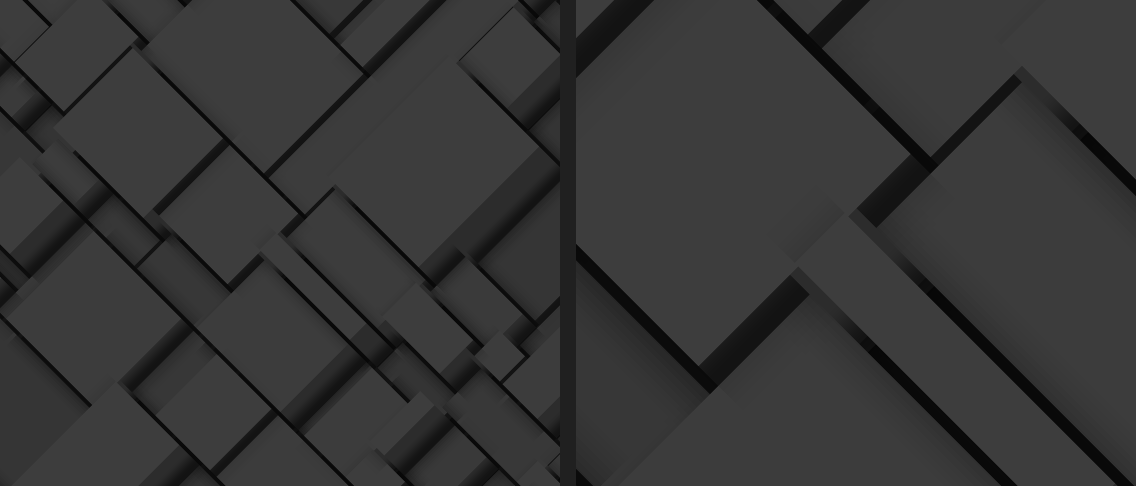
Left, the full canvas; right, a detail of the centre.
Write a WebGL 1 fragment shader that draws this background.

```glsl
precision highp float;
uniform vec2 u_resolution;

const float LEVELS = 16.0;
const float LEAN = 0.09; // shift of the tallest top against its base

struct Block {
  float height;
  float front; // position of the visible side wall
};

vec3 hash3(float n) {
  return fract(sin(n * vec3(127.1, 311.7, 74.7) + vec3(1.3, 4.1, 2.7)) * 43758.5);
}

// Random recursive splitting of the plane into rectangular blocks
Block blockAt(vec2 p) {
  vec2 lo = vec2(-1.0), hi = vec2(1.0);
  float id = 0.37;
  for (int i = 0; i < 10; i++) {
    vec2 size = hi - lo;
    vec3 r = hash3(id);
    if (size.x * size.y < 0.007 + 0.15 * r.z * r.z) break;
    float chance = smoothstep(0.1, 0.9, size.x / (size.x + size.y));
    bool splitX = size.y < 0.08 || (size.x > 0.08 && r.x < chance);
    vec2 cut = mix(lo, hi, mix(0.22, 0.78, r.y));
    float side;
    if (splitX) {
      side = step(cut.x, p.x);
      if (side > 0.5) lo.x = cut.x; else hi.x = cut.x;
    } else {
      side = step(cut.y, p.y);
      if (side > 0.5) lo.y = cut.y; else hi.y = cut.y;
    }
    id = fract(dot(r, vec3(3.7, 5.3, 7.9)) + 0.41 * side);
  }

  // Narrow seams separate neighbouring blocks
  vec2 inset = min(p - lo, hi - p) - 0.004;
  float height = floor(1.0 + 15.0 * hash3(id + 2.0).y) / LEVELS;
  return Block(min(inset.x, inset.y) > 0.0 ? height : 0.0, hi.x - 0.004);
}

// Darkening by taller blocks along the four axis directions
float occlusion(vec2 p, float height, float jitter) {
  float sum = 0.0;
  for (int i = 0; i < 3; i++) {
    float t = (float(i) + jitter) / 3.0;
    vec2 reach = vec2(0.045 * t, 0.0);
    vec4 around = vec4(blockAt(p + reach).height, blockAt(p - reach).height,
                       blockAt(p + reach.yx).height, blockAt(p - reach.yx).height);
    sum += dot(clamp((around - height) * 2.5, 0.0, 1.0), vec4(1.0 - t));
  }
  return sum;
}

float shade(vec2 p, float jitter) {
  // Walk down the slanted view ray until it meets a block
  Block block;
  vec2 ground = p;
  float h = 1.0;
  for (int i = 0; i <= 16; i++) {
    h = 1.0 - float(i) / LEVELS;
    ground = p + vec2(LEAN * h, 0.0);
    block = blockAt(ground);
    if (block.height > h - 0.01) break;
  }

  // Side wall, fading towards its foot
  if (block.height > h + 0.01) {
    float wall = clamp((block.front - p.x) / LEAN, 0.0, block.height);
    float foot = blockAt(vec2(block.front + 0.014, ground.y)).height;
    return mix(0.075, 0.172, smoothstep(-0.02, 0.36, wall - foot));
  }

  // Top face or seam floor
  float base = h < 0.01 ? 0.085 : mix(0.205, 0.238, smoothstep(0.0, 0.7, h));
  return base * exp(-0.35 * occlusion(ground, h, jitter));
}

void main() {
  float tone = 0.0;
  for (int i = 0; i < 4; i++) {
    float k = float(i);
    vec2 offset = vec2(mod(k, 2.0), floor(k / 2.0)) * 0.5 - 0.25;
    vec2 p = (gl_FragCoord.xy + offset - 0.5 * u_resolution) / u_resolution.y;
    vec2 diagonal = vec2(p.x - p.y, p.x + p.y) * 0.70711;
    tone += 0.25 * shade(diagonal, (k + 0.5) / 4.0);
  }
  gl_FragColor = vec4(vec3(tone), 1.0);
}
```
